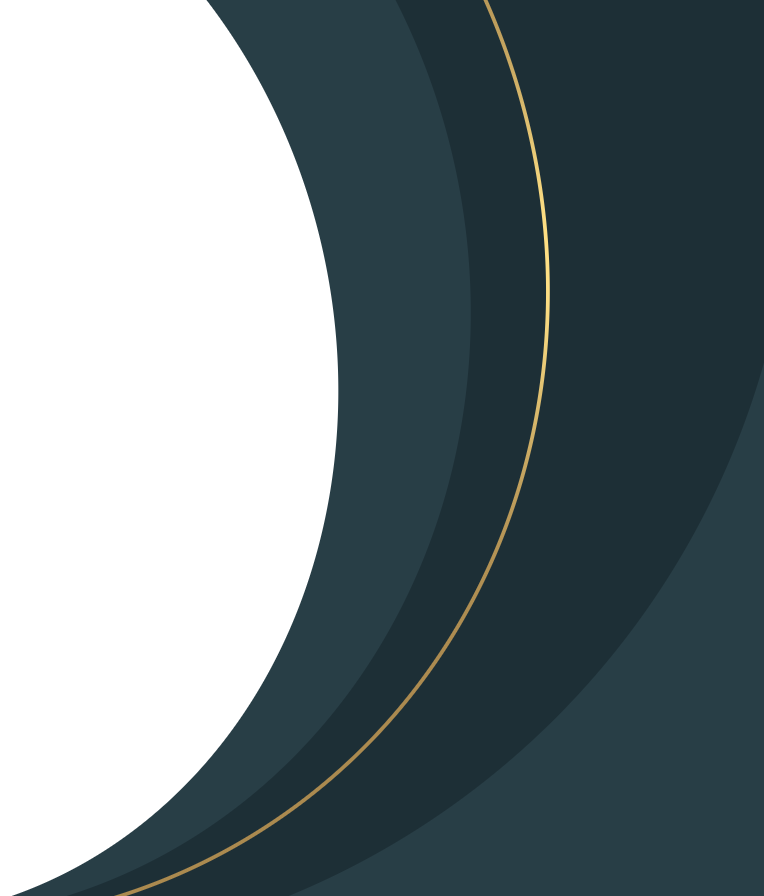
A WebGL 2 fragment shader for this background:

```glsl
#version 300 es
precision highp float;
// Sweeping curved bands in dark teal around a white field, with a thin gold arc.
// Each edge is a tilted ellipse given by its rightmost point; the implicit
// value divided by its gradient gives a distance for smooth edges.

uniform vec2 u_resolution;
out vec4 fragColor;

const vec3 WHITE = vec3(1.0);
const vec3 DEEP_TEAL = vec3(0.114, 0.184, 0.212);
const vec3 SOFT_TEAL = vec3(0.157, 0.243, 0.275);
const vec3 DIM_GOLD = vec3(0.67, 0.54, 0.31);
const vec3 BRIGHT_GOLD = vec3(1.0, 0.88, 0.52);

// Signed distance to an ellipse touching its vertical tangent at 'apex'.
// tilt skews it, squash sets its proportion, span is twice the apex radius.
float ellipseDistance(vec2 p, vec2 apex, float tilt, float squash, float span) {
    float u = apex.x - p.x;
    float v = p.y - apex.y;
    float value = v * v + tilt * u * v + squash * u * u - span * u;
    vec2 slope = vec2(tilt * v + 2.0 * squash * u - span, 2.0 * v + tilt * u);
    return value / max(length(slope), 1e-4);
}

// Coverage of the region where the distance is negative.
float coverage(float distance, float pixel) {
    return clamp(0.5 - distance / pixel, 0.0, 1.0);
}

// Gold that shines around one height and dims away from it.
vec3 goldSheen(float y, float center, float reach) {
    float offset = (y - center) / reach;
    return mix(DIM_GOLD, BRIGHT_GOLD, exp(-offset * offset));
}

void main() {
    // Canvas heights, with y measured downward from the top
    float pixel = 1.0 / u_resolution.y;
    vec2 p = gl_FragCoord.xy * pixel;
    p.y = 1.0 - p.y;

    // Edges from the outermost band to the white field
    float outer = ellipseDistance(p, vec2(0.887, 0.157), 0.0, 1.0, 1.823);
    float arc = ellipseDistance(p, vec2(0.6115, 0.3255), 0.1405, 1.048, 1.548);
    float inner = ellipseDistance(p, vec2(0.5254, 0.349), 0.0894, 1.147, 1.515);
    float field = ellipseDistance(p, vec2(0.3776, 0.4362), 0.148, 1.2555, 1.413);

    // Layers from back to front
    vec3 color = mix(SOFT_TEAL, DEEP_TEAL, coverage(outer, pixel));
    float line = coverage(abs(arc) - 0.0021, pixel);
    color = mix(color, goldSheen(p.y, 0.29, 0.22), line);
    color = mix(color, SOFT_TEAL, coverage(inner, pixel));
    color = mix(color, WHITE, coverage(field, pixel));

    fragColor = vec4(color, 1.0);
}
```
